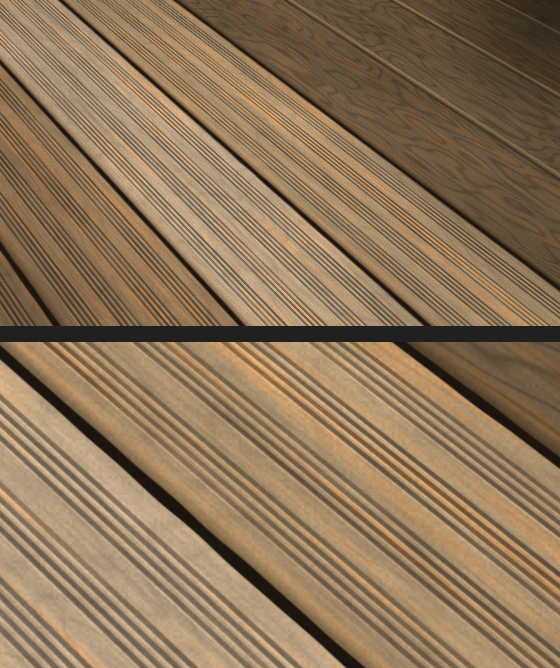
Top, the full canvas; bottom, a detail of the centre.
Reproduce this texture procedurally as a Shadertoy shader.

```glsl
// Weathered timber decking in perspective: grooved pale boards beside smooth dark ones.

float hash(vec2 p) {
    return fract(sin(dot(p, vec2(127.1, 311.7))) * 43758.5453);
}

float noise(vec2 p) {
    vec2 cell = floor(p), w = fract(p);
    w = w * w * (3.0 - 2.0 * w);
    return mix(mix(hash(cell), hash(cell + vec2(1, 0)), w.x),
               mix(hash(cell + vec2(0, 1)), hash(cell + vec2(1, 1)), w.x), w.y);
}

float fbm(vec2 p) {
    float sum = 0.0, amp = 0.5;
    for (int k = 0; k < 4; k++) {
        sum += amp * noise(p);
        p = p * 2.03 + 17.3;
        amp *= 0.5;
    }
    return sum;
}

// Deck coordinates: x counts boards across, y runs along their length.
vec2 deckCoords(vec2 p) {
    float depth = 1.0 + 0.58 * p.y;
    float s = ((p.x - 1.02 * p.y) / depth - 0.185) / 0.36;
    return vec2(s + 0.024 * s * max(s, 0.0), 5.5 * p.y / depth);
}

vec3 boardColor(float id) {
    vec3 pale = id < -1.5 ? vec3(0.59, 0.475, 0.345)
              : id < -0.5 ? vec3(0.72, 0.625, 0.505)
                          : vec3(0.665, 0.56, 0.425);
    vec3 dark = vec3(0.415, 0.342, 0.252) - 0.03 * max(id - 2.0, 0.0);
    return id < 0.5 ? pale : dark;
}

// Four groups of four grooves; x is the shadow, y the lit lip.
vec2 grooves(float across, float aa) {
    float q = (across - 0.12) / 0.215;
    float ridge = fract(q) * 0.215 / 0.034;
    float inside = step(0.0, q) * step(q, 4.0) * step(ridge, 4.0);
    float fade = 1.0 - smoothstep(0.012, 0.034, aa);
    float phase = 6.2832 * ridge;
    float shadow = mix(0.4, smoothstep(0.1, 0.95, 0.5 - 0.5 * cos(phase)), fade);
    float lip = fade * smoothstep(0.4, 1.0, cos(phase - 0.9));
    return inside * vec2(shadow, lip);
}

void mainImage(out vec4 fragColor, in vec2 fragCoord) {
    vec2 p = fragCoord / iResolution.y;
    p.y = 1.0 - p.y;
    vec2 deck = deckCoords(p);
    float id = floor(deck.x), across = deck.x - id;
    float aa = fwidth(deck.x);
    float smoothBoard = step(0.5, id);
    vec2 seed = vec2(id * 7.3, id * 13.7);

    // Base tone with stains and long streaks
    vec3 color = boardColor(id);
    float stain = fbm(vec2(across * 3.0, deck.y * 1.1) + seed);
    float streak = fbm(vec2(across * 28.0, deck.y * 1.3) + seed);
    float pores = noise(vec2(across * 95.0, deck.y * 11.0) + seed);
    color *= 1.0 + 0.28 * (stain - 0.47) + 0.22 * (streak - 0.47) + 0.10 * (pores - 0.5);
    color = mix(color, color * vec3(1.07, 0.97, 0.86), smoothstep(0.45, 0.7, streak));

    // Arched growth rings, strongest on the smooth boards
    float field = fbm(vec2(across * 1.7, deck.y * 0.55) + seed + 3.0);
    float rings = 0.5 + 0.5 * sin(150.0 * field + 8.0 * across + 2.0 * stain);
    color *= 1.0 - mix(0.05, 0.17, smoothBoard) * pow(rings, 4.0);

    // Milled grooves, worn unevenly along the boards
    vec2 groove = grooves(across, aa) * (1.0 - smoothBoard);
    float wear = 0.65 + 0.6 * noise(vec2(across * 14.0, deck.y * 2.5) + seed);
    color *= 1.0 - 0.37 * wear * groove.x + 0.10 * groove.y;

    // Rounded near edge
    float rim = 1.0 - smoothstep(0.055, 0.085, across);
    vec3 rimColor = id > 1.5 ? vec3(0.53, 0.43, 0.31) : boardColor(id) * vec3(0.82, 0.78, 0.72);
    rimColor *= 0.72 + 0.5 * smoothstep(0.01, 0.07, across) + 0.25 * (streak - 0.5);
    color = mix(color, rimColor, rim * 0.85);

    // Light pools on the pale boards and falls off to the corners
    float pool = exp(-2.2 * dot(p - vec2(0.62, 0.55), p - vec2(0.62, 0.55)));
    color *= 0.93 + 0.13 * pool;
    color *= 1.0 - 0.42 * smoothstep(0.45, 0.0, distance(p, vec2(1.72, 0.0)));
    color *= 1.0 - 0.22 * smoothstep(0.6, 0.0, distance(p, vec2(0.0, 1.0)));

    // Gaps between boards
    float gapId = round(deck.x);
    float halfGap = gapId > 1.5 ? 0.011 : 0.019;
    float ragged = 0.005 * (noise(vec2(deck.y * 9.0, gapId)) - 0.5);
    float gap = 1.0 - smoothstep(-aa, aa, abs(deck.x - gapId) - halfGap + ragged);
    color = mix(color, gapId > 1.5 ? vec3(0.22, 0.17, 0.12) : vec3(0.11, 0.08, 0.055), gap);

    // Fine surface grit
    color *= 1.0 + 0.07 * (hash(floor(p * 300.0)) - 0.5);
    fragColor = vec4(color, 1.0);
}
```
